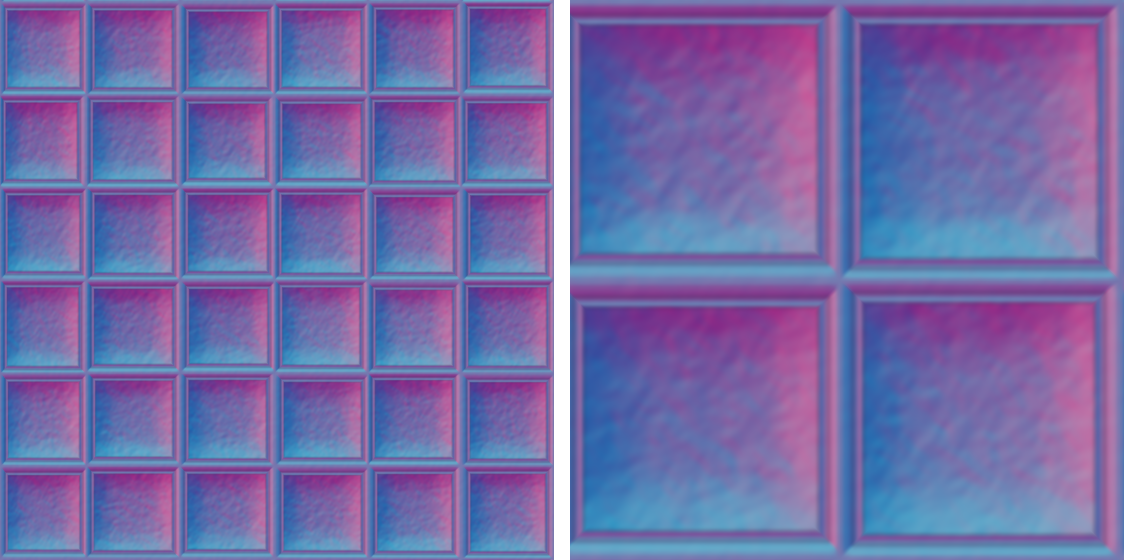
Left, the full canvas; right, a detail of the centre.
Give the GLSL for this pattern, as a Shadertoy shader.

```glsl
const vec2  GRID       = vec2(6.0, 6.04);   // tiles across and down
const float ROW_SHIFT  = 0.016;             // lift of the lowest joint, in tiles
const float COL_SQUEEZE = 0.065;            // narrowing of the leftmost column
const float MARGIN     = 0.022;             // joint centre to tile edge
const float JITTER     = 0.032;             // extra margin, per side
const float CORNER     = 0.02;
const float LIP_WIDTH  = 0.031;
const float GROOVE_POS = 0.038;
const float GROOVE_WIDTH = 0.014;
const float BOWL_START = 0.05;
const float BOWL_FADE  = 0.15;
const float BOWL_STEEP = 1.2;
const float BUMP_SCALE = 19.0;
const float BUMP_SLOPE = 0.4;
const float TILT       = 0.3;
const float MAX_SLOPE  = 2.2;

const vec3 FLAT_COLOR = vec3(0.455, 0.405, 0.655);
const vec3 SLOPE_X    = vec3(0.22, 0.015, -0.01);
const vec3 SLOPE_Y    = vec3(-0.06, 0.18, 0.095);
const vec3 JOINT_COLOR = vec3(0.46, 0.47, 0.685);

float hash(vec2 p) {
    vec3 q = fract(p.xyx * 0.1031);
    q += dot(q, q.yzx + 33.33);
    return fract((q.x + q.y) * q.z);
}

vec2 hash2(vec2 p) {
    return vec2(hash(p + 17.3), hash(p + 61.7));
}

float noise(vec2 p) {
    vec2 i = floor(p), f = fract(p);
    f = f * f * (3.0 - 2.0 * f);
    return mix(mix(hash(i), hash(i + vec2(1, 0)), f.x),
               mix(hash(i + vec2(0, 1)), hash(i + vec2(1, 1)), f.x), f.y);
}

float bumps(vec2 p) {
    mat2 turn = mat2(0.8, 0.6, -0.6, 0.8);
    return 0.7 * noise(turn * p) + 0.3 * noise(turn * turn * p * 1.7 + 7.0);
}

vec2 bumpSlope(vec2 p) {
    vec2 e = vec2(0.3, 0.0);
    return vec2(bumps(p + e.xy) - bumps(p - e.xy),
                bumps(p + e.yx) - bumps(p - e.yx)) / (2.0 * e.x);
}

float line(float x, float width) {
    x /= width;
    return exp(-x * x);
}

void mainImage(out vec4 fragColor, in vec2 fragCoord) {
    vec2 grid = fragCoord / iResolution.xy * GRID;
    grid.x += COL_SQUEEZE * grid.x * exp(1.0 - grid.x);
    grid.y -= ROW_SHIFT;
    vec2 id = floor(grid), p = fract(grid);

    // Tile outline, each side set a little differently
    vec2 lo = MARGIN + JITTER * hash2(id);
    vec2 hi = 1.0 - MARGIN - JITTER * hash2(id + 40.0);
    vec2 c = p - 0.5 * (lo + hi);
    vec2 q = abs(c) - 0.5 * (hi - lo);
    vec2 r = q + CORNER;
    float dist = length(max(r, 0.0)) + min(max(r.x, r.y), 0.0) - CORNER;

    // Outward direction, mitred at the corners
    float sideways = smoothstep(-0.015, 0.015, q.x - q.y);
    vec2 outward = sign(c) * vec2(sideways, 1.0 - sideways);

    // Raised lip with a soft groove inside it
    vec2 toJoint = min(p, 1.0 - p);
    float joint = min(toJoint.x, toJoint.y);
    float lip = line(dist - 0.004, LIP_WIDTH) * smoothstep(-0.006, 0.022, joint);
    float groove = line(dist + GROOVE_POS, GROOVE_WIDTH);
    float strength = 0.75 + 0.65 * hash(id + floor(outward + 0.5) * 9.0 + 3.0);
    vec2 slope = outward * (lip * strength - 0.6 * groove);

    // Hollow, rough glass face
    vec2 rough = bumpSlope(grid * BUMP_SCALE);
    float ragged = 0.07 * (noise(grid * 11.0) - 0.5);
    vec2 fadeLo = max(p - lo - BOWL_START + ragged, 0.0) / BOWL_FADE;
    vec2 fadeHi = max(hi - BOWL_START - p + ragged, 0.0) / BOWL_FADE;
    vec2 bowl = exp(-fadeHi * fadeHi) - exp(-fadeLo * fadeLo);
    bowl *= 1.0 - vec2(0.45, 0.4) * abs(bowl.yx);
    bowl = BOWL_STEEP * bowl + 0.8 * c + TILT * (hash2(id + 80.0) - 0.5);
    float face = smoothstep(BOWL_START - 0.014, BOWL_START + 0.014, -dist);
    slope += face * (bowl + BUMP_SLOPE * rough);
    slope += (1.0 - face) * 0.1 * rough;

    // Limit steepness, mainly where two sides meet
    slope /= sqrt(1.0 + dot(slope, slope) / (MAX_SLOPE * MAX_SLOPE));

    // Slope to colour
    float gap = smoothstep(-0.015, 0.02, dist);
    vec3 color = mix(FLAT_COLOR, JOINT_COLOR, gap);
    color += slope.x * SLOPE_X - slope.y * SLOPE_Y;
    color *= 1.0 - 0.08 * line(dist + GROOVE_POS + 0.014, 0.01)
                 - 0.1 * line(dist + 0.014, 0.012);
    fragColor = vec4(clamp(color, 0.0, 1.0), 1.0);
}
```
